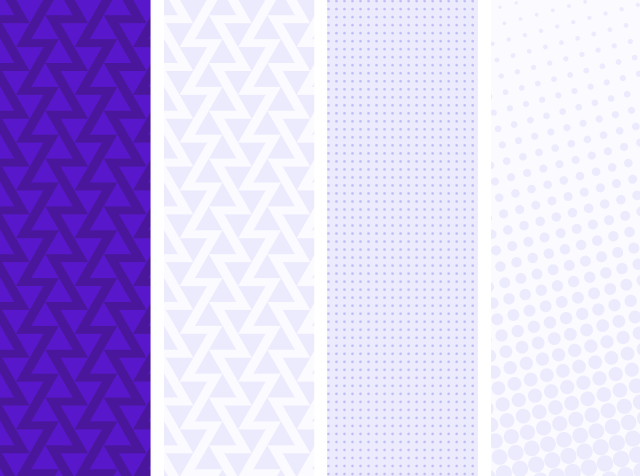
Give the GLSL for this pattern, as a Shadertoy shader.

```glsl
#define PANEL_PITCH 0.34386
#define PANEL_WIDTH 0.3163
#define TRI_HEIGHT 0.0502
#define TRI_PERIOD 2.447
#define TRI_ORIGIN vec2(1.888, 0.636)
#define TRI_DROP 0.335
#define DOT_PITCH 0.01684
#define DOT_RADIUS 0.165
#define HALFTONE_PITCH 0.0351
#define HALFTONE_ORIGIN vec2(0.0088, 0.9263)
#define HALFTONE_TILT 0.2618
#define HALFTONE_GROWTH 0.0142

const vec3 WHITE = vec3(1.0);
const vec3 INDIGO = vec3(0.29, 0.09, 0.61);
const vec3 VIOLET = vec3(0.35, 0.09, 0.80);
const vec3 PALE = vec3(0.98, 0.98, 1.0);
const vec3 LAVENDER = vec3(0.925, 0.92, 0.995);
const vec3 PERIWINKLE = vec3(0.75, 0.75, 0.96);

float coverage(float dist, float pixel) {
    return clamp(0.5 - dist / pixel, 0.0, 1.0);
}

// Equilateral triangle of height 1, apex at zero, y pointing down
float triangleDistance(vec2 p) {
    return max(p.y - 1.0, 0.866 * abs(p.x) - 0.5 * p.y);
}

float repeatCentered(float x, float period) {
    return x - period * round(x / period);
}

// Interlocking rows of up and down triangles, every second row shifted
float triangleWeave(vec2 p, float pixel) {
    vec2 q = p / TRI_HEIGHT - TRI_ORIGIN;
    float row = floor(q.y);
    float dist = 10.0;
    for (int k = -1; k <= 1; k++) {
        float r = row + float(k);
        float x = q.x - 0.5774 * mod(r, 2.0);
        float y = q.y - r;
        vec2 up = vec2(repeatCentered(x, TRI_PERIOD), y);
        vec2 down = vec2(repeatCentered(x + 0.5 * TRI_PERIOD, TRI_PERIOD), 1.0 + TRI_DROP - y);
        dist = min(dist, min(triangleDistance(up), triangleDistance(down)));
    }
    return coverage(dist * TRI_HEIGHT, pixel);
}

float dotGrid(vec2 p, float pixel) {
    vec2 q = p / DOT_PITCH - 0.135;
    float dist = length(q - round(q)) - DOT_RADIUS;
    return coverage(dist * DOT_PITCH, pixel);
}

// Tilted dots that swell from row to row
float halftone(vec2 p, float pixel) {
    vec2 q = (p - HALFTONE_ORIGIN) / HALFTONE_PITCH;
    float c = cos(HALFTONE_TILT);
    float s = sin(HALFTONE_TILT);
    q = vec2(c * q.x - s * q.y, s * q.x + c * q.y);
    vec2 cell = round(q);
    float radius = clamp(0.453 + HALFTONE_GROWTH * cell.y, 0.0, 0.49);
    float dist = length(q - cell) - radius;
    return coverage(dist * HALFTONE_PITCH, pixel);
}

void mainImage(out vec4 fragColor, in vec2 fragCoord) {
    float pixel = 1.0 / iResolution.y;
    vec2 p = vec2(fragCoord.x, iResolution.y - fragCoord.y) * pixel;

    // Four upright panels with white gutters
    float panel = floor(p.x / PANEL_PITCH);
    vec2 local = vec2(p.x - panel * PANEL_PITCH, p.y);

    vec3 color;
    if (panel < 0.5) {
        color = mix(INDIGO, VIOLET, triangleWeave(local, pixel));
    } else if (panel < 1.5) {
        color = mix(PALE, LAVENDER, triangleWeave(local, pixel));
    } else if (panel < 2.5) {
        color = mix(LAVENDER, PERIWINKLE, dotGrid(local, pixel));
    } else {
        color = mix(PALE, LAVENDER, halftone(local, pixel));
    }

    color = mix(WHITE, color, coverage(local.x - PANEL_WIDTH, pixel));
    fragColor = vec4(color, 1.0);
}
```
